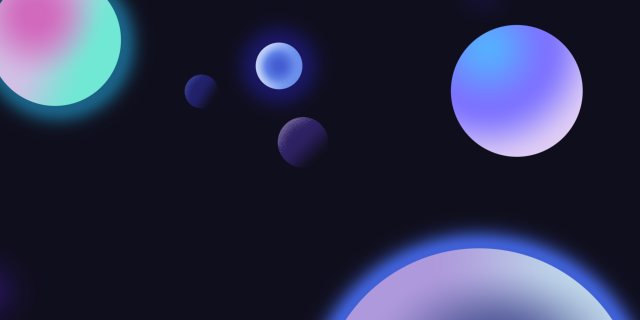
This background is drawn by a Shadertoy shader. Its source:

```glsl
const vec3 SPACE = vec3(0.059, 0.055, 0.110);

// Coverage of a disc with a smoothed rim
float disc(vec2 p, vec2 center, float radius, float pixel) {
    return 1.0 - smoothstep(-pixel, pixel, length(p - center) - radius);
}

// Halo that fades outward from a rim
float halo(vec2 p, vec2 center, float radius, float width) {
    float d = max(length(p - center) - radius, 0.0) / width;
    return exp(-d * d);
}

// Three-stop gradient, t running from 0 to 1
vec3 ramp(vec3 a, vec3 b, vec3 c, float t) {
    return mix(mix(a, b, smoothstep(0.0, 0.55, t)), c, smoothstep(0.5, 1.0, t));
}

// Position along a direction across a unit disc, from 0 to 1
float across(vec2 q, vec2 direction) {
    return clamp(0.5 + 0.5 * dot(q, normalize(direction)), 0.0, 1.0);
}

float hash(vec2 cell) {
    vec3 h = fract(cell.xyx * 0.1031);
    h += dot(h, h.yzx + 33.33);
    return fract((h.x + h.y) * h.z);
}

vec3 candyPlanet(vec2 q) {
    vec3 pink = vec3(0.82, 0.41, 0.74);
    vec3 lilac = vec3(0.82, 0.75, 0.90);
    vec3 teal = vec3(0.44, 0.91, 0.83);
    vec3 shell = mix(lilac, teal, smoothstep(0.32, 0.85, across(q, vec2(1.0, -0.45))));
    return mix(pink, shell, smoothstep(0.1, 1.05, length(q - vec2(-0.3, 0.38))));
}

vec3 azurePlanet(vec2 q) {
    vec3 sky = vec3(0.34, 0.68, 1.0);
    vec3 violet = vec3(0.49, 0.45, 1.0);
    vec3 pearl = vec3(0.87, 0.80, 0.96);
    float t = length(q - vec2(-0.45, 0.65)) / 1.78;
    return ramp(sky, violet, pearl, t);
}

vec3 ringedMoon(vec2 q) {
    vec3 core = vec3(0.27, 0.37, 0.82);
    vec3 shell = vec3(0.42, 0.56, 0.93);
    vec3 rim = vec3(0.76, 0.82, 0.96);
    float edge = smoothstep(0.5, 1.0, length(q)) * smoothstep(0.9, 0.1, across(q, vec2(1.0, -0.2)));
    return mix(mix(core, shell, smoothstep(0.1, 0.85, length(q))), rim, edge);
}

// Dim moon lit from one side, with grain in its light
vec3 duskMoon(vec2 q, vec2 light, vec3 body, vec3 lit) {
    float grain = 0.12 * (hash(floor(q * 24.0)) - 0.5);
    float t = across(q, light);
    vec3 color = mix(SPACE, body, smoothstep(0.0, 0.6, t));
    float crescent = smoothstep(0.6, 1.0, t + grain) * smoothstep(0.4, 1.0, length(q));
    return mix(color, lit, crescent);
}

vec3 palePlanet(vec2 q) {
    vec3 lavender = vec3(0.68, 0.60, 0.86);
    vec3 ice = vec3(0.74, 0.83, 0.91);
    vec3 shadow = vec3(0.30, 0.33, 0.58);
    vec3 shell = mix(lavender, ice, smoothstep(-0.35, 0.6, q.x));
    float shade = 1.0 - smoothstep(0.1, 0.72, length((q - vec2(0.12, 0.36)) * vec2(0.85, 1.3)));
    return mix(shell, shadow, shade);
}

void mainImage(out vec4 fragColor, in vec2 fragCoord) {
    vec2 p = fragCoord / iResolution.y;
    float pixel = 0.75 / iResolution.y;

    // Centers and radii in canvas heights
    vec2 candy = vec2(0.172, 0.875);
    vec2 azure = vec2(1.615, 0.716);
    vec2 ringed = vec2(0.872, 0.794);
    vec2 smallDusk = vec2(0.630, 0.714);
    vec2 largeDusk = vec2(0.947, 0.555);
    vec2 pale = vec2(1.497, -0.276);
    float bigRadius = 0.206;
    float ringedRadius = 0.073;
    float smallRadius = 0.053;
    float largeRadius = 0.079;
    float paleRadius = 0.500;

    // Halos
    vec3 color = SPACE;
    color = mix(color, vec3(0.15, 0.08, 0.36), 0.8 * halo(p, vec2(-0.04, 0.09), 0.01, 0.08));
    color = mix(color, vec3(0.09, 0.07, 0.26), 0.5 * halo(p, vec2(1.51, 1.02), 0.02, 0.05));
    color = mix(color, vec3(0.10, 0.38, 0.52), halo(p, candy + vec2(0.010, -0.012), 0.203, 0.045));
    color = mix(color, vec3(0.10, 0.09, 0.38), halo(p, ringed, ringedRadius, 0.052));
    color = mix(color, vec3(0.25, 0.38, 0.84), halo(p, pale, paleRadius + 0.008, 0.048));

    // Moons
    vec3 smallColor = duskMoon((p - smallDusk) / smallRadius, vec2(-0.8, 0.5),
                               vec3(0.13, 0.13, 0.42), vec3(0.20, 0.23, 0.55));
    vec3 largeColor = duskMoon((p - largeDusk) / largeRadius, vec2(-0.7, 0.7),
                               vec3(0.18, 0.13, 0.39), vec3(0.42, 0.36, 0.58));
    color = mix(color, smallColor, disc(p, smallDusk, smallRadius, pixel));
    color = mix(color, largeColor, disc(p, largeDusk, largeRadius, pixel));
    color = mix(color, ringedMoon((p - ringed) / ringedRadius), disc(p, ringed, ringedRadius, pixel));

    // Planets
    color = mix(color, candyPlanet((p - candy) / bigRadius), disc(p, candy, bigRadius, pixel));
    color = mix(color, azurePlanet((p - azure) / bigRadius), disc(p, azure, bigRadius, pixel));
    color = mix(color, palePlanet((p - pale) / paleRadius), disc(p, pale, paleRadius, pixel));

    fragColor = vec4(color, 1.0);
}
```
